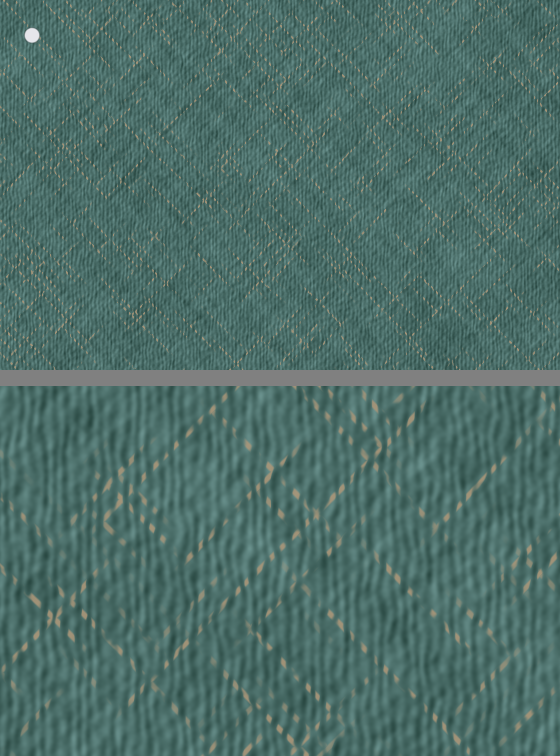
Top: the whole. Bottom: its middle third, enlarged.
Give the GLSL for this texture, as a WebGL 2 fragment shader.

```glsl
#version 300 es
precision highp float;
// Teal embossed book cloth: wobbly vertical ribs and slanted bumps form a
// height field lit from the upper left. Diagonal streaks and broken tan
// threads cross it both ways, and one small round hole is punched through.

uniform vec2 u_resolution;
out vec4 fragColor;

const float TAU = 6.28319;
const float RIBS = 95.0;                      // ribs per canvas height
const vec3 TEAL = vec3(0.287, 0.425, 0.405);
const vec3 TEAL_STEP = vec3(0.054, 0.061, 0.063);
const vec3 TAN = vec3(0.68, 0.59, 0.47);
const vec3 PAPER = vec3(0.90, 0.90, 0.92);

float hash(vec2 p) {
    vec3 q = fract(p.xyx * 0.1031);
    q += dot(q, q.yzx + 33.33);
    return fract((q.x + q.y) * q.z);
}

float cornerSlope(vec2 cell, vec2 offset) {
    float angle = TAU * hash(cell);
    return dot(vec2(cos(angle), sin(angle)), offset);
}

// Gradient noise, roughly -0.7 to 0.7
float noise(vec2 p) {
    vec2 i = floor(p), f = fract(p);
    vec2 u = f * f * f * (f * (f * 6.0 - 15.0) + 10.0);
    vec2 x = vec2(1.0, 0.0);
    float low = mix(cornerSlope(i, f), cornerSlope(i + x.xy, f - x.xy), u.x);
    float high = mix(cornerSlope(i + x.yx, f - x.yx),
                     cornerSlope(i + x.xx, f - x.xx), u.x);
    return mix(low, high, u.y);
}

// Coordinates along (x) and across (y) a diagonal; side is +1 or -1
vec2 diagonal(vec2 p, float side) {
    return vec2(p.x + side * p.y, p.y - side * p.x) * 0.7071;
}

float ribWave(vec2 p) {
    float wobble = 0.55 * noise(p * vec2(38.0, 30.0) + 17.0);
    return sin(TAU * (p.x * RIBS + wobble));
}

// Cloth height: ribs, slanted bumps both ways, upright knots
float relief(vec2 p) {
    float bumps = noise(diagonal(p, 1.0) * vec2(48.0, 100.0) + 5.0)
                + noise(diagonal(p, -1.0) * vec2(48.0, 100.0) + 71.0);
    float knots = noise(p * vec2(105.0, 55.0) + 43.0);
    return 0.30 * ribWave(p) + 0.9 * bumps + 0.6 * knots;
}

// Soft light and dark streaks along one diagonal
float streaks(vec2 p, float side) {
    vec2 q = diagonal(p, side) + side * 9.0;
    return noise(q * vec2(4.0, 34.0)) + 0.8 * noise(q * vec2(9.0, 90.0) + 31.0);
}

// Thin threads in jittered rows, present only in random stretches
float threads(vec2 p, float side, float rows, float halfWidth) {
    vec2 q = diagonal(p, side);
    q.y += 0.012 * noise(q * 3.0 + 13.0 * side);
    float row = floor(q.y * rows);
    float jitter = 0.25 + 0.5 * hash(vec2(row, 7.0 + side));
    float dist = abs(fract(q.y * rows) - jitter) / rows;
    float line = 1.0 - smoothstep(0.35 * halfWidth, halfWidth, dist);
    float stretch = noise(vec2(q.x * 5.0, row * 1.37 + 50.0 * side));
    return line * smoothstep(0.04, 0.22, stretch);
}

void main() {
    vec2 p = gl_FragCoord.xy / u_resolution.y;
    float pixel = 1.0 / u_resolution.y;

    // Emboss the height field
    vec2 lightStep = vec2(-0.0028, 0.0018);
    float lit = relief(p) - relief(p + lightStep);

    // Combine relief, streaks and broad wear into one tone
    float tone = 1.75 * lit;
    tone += 0.75 * (streaks(p, 1.0) + streaks(p, -1.0));
    tone += 0.5 * noise(p * 3.0 + 3.0) + 0.4 * noise(p * 190.0);
    vec3 color = TEAL + TEAL_STEP * clamp(tone, -2.6, 2.4);

    // Tan threads show where they ride over raised cloth
    float thread = max(threads(p, 1.0, 38.0, 0.0034),
                       threads(p, -1.0, 44.0, 0.0036));
    float raised = smoothstep(-0.15, 0.55, lit + 0.5 * noise(p * 75.0 + 90.0));
    color = mix(color, TAN, 0.85 * thread * raised);

    // Punched hole with a faint shaded rim
    float hole = length(p - vec2(0.0866, 0.9045)) - 0.0200;
    color *= 1.0 - 0.25 * (1.0 - smoothstep(0.0, 0.004, hole));
    color = mix(color, PAPER, 1.0 - smoothstep(-pixel, pixel, hole));

    fragColor = vec4(color, 1.0);
}
```
